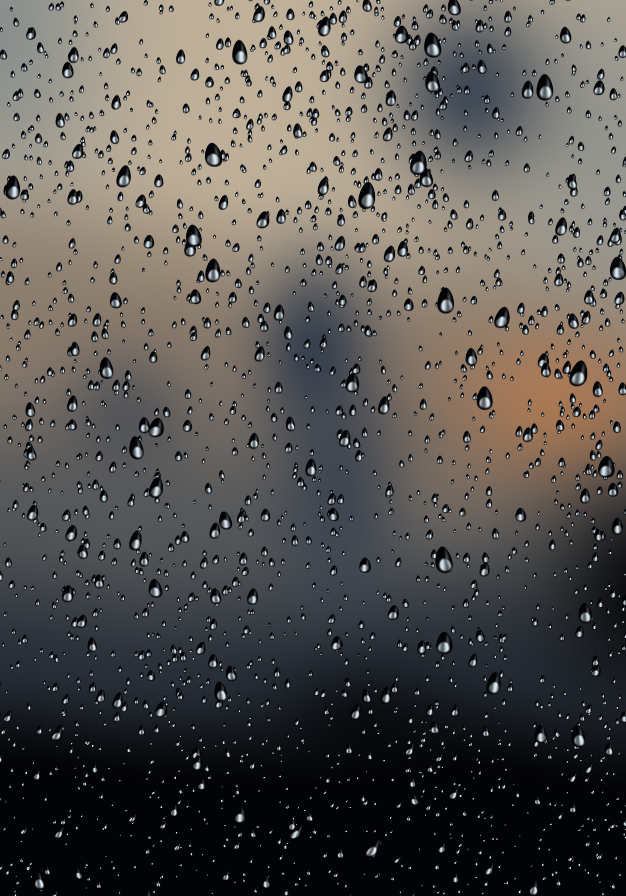
A WebGL 2 fragment shader for this texture:

```glsl
#version 300 es
precision highp float;
// Rain drops on a window pane in front of a blurred city at dusk.

uniform vec2 u_resolution;
out vec4 fragColor;

const vec3 BLACK = vec3(0.008, 0.01, 0.02);
const vec3 SLATE = vec3(0.15, 0.18, 0.215);
const vec3 GREY = vec3(0.33, 0.34, 0.35);
const vec3 BROWN = vec3(0.54, 0.48, 0.42);
const vec3 TAN = vec3(0.75, 0.69, 0.60);
const vec3 NAVY = vec3(0.17, 0.22, 0.29);
const vec3 ORANGE = vec3(0.70, 0.48, 0.32);
const vec3 MIST = vec3(0.52, 0.55, 0.55);
const vec3 GLINT = vec3(0.84, 0.90, 0.93);

float hash(vec2 p) {
    return fract(sin(dot(p, vec2(127.1, 311.7))) * 43758.5453);
}

float noise(vec2 p) {
    vec2 i = floor(p), f = fract(p);
    f = f * f * (3.0 - 2.0 * f);
    float low = mix(hash(i), hash(i + vec2(1, 0)), f.x);
    float high = mix(hash(i + vec2(0, 1)), hash(i + vec2(1, 1)), f.x);
    return mix(low, high, f.y);
}

// Soft round patch, 1 at its centre
float glow(vec2 uv, vec2 centre, vec2 size) {
    vec2 q = (uv - centre) / size;
    return exp(-dot(q, q));
}

// Out-of-focus scenery: vertical ramp, then soft patches
vec3 scenery(vec2 uv) {
    float y = uv.y + 0.06 * (noise(uv * vec2(4.0, 3.0)) - 0.5);
    vec3 c = mix(BLACK, SLATE, smoothstep(0.11, 0.25, y));
    c = mix(c, GREY, smoothstep(0.23, 0.42, y));
    c = mix(c, BROWN, smoothstep(0.40, 0.62, y));
    c = mix(c, TAN, smoothstep(0.60, 0.82, y));

    c = mix(c, MIST, 0.9 * glow(uv, vec2(0.0, 0.97), vec2(0.17, 0.20)));
    c = mix(c, MIST, 0.7 * glow(uv, vec2(1.0, 0.82), vec2(0.22, 0.22)));
    c = mix(c, BROWN, 0.6 * glow(uv, vec2(0.0, 0.68), vec2(0.25, 0.10)));
    c = mix(c, BROWN, 0.5 * glow(uv, vec2(0.72, 0.46), vec2(0.18, 0.07)));
    c = mix(c, ORANGE, 0.85 * glow(uv, vec2(0.89, 0.55), vec2(0.17, 0.09)));
    c = mix(c, NAVY, 0.85 * glow(uv, vec2(0.75, 0.90), vec2(0.13, 0.10)));
    c = mix(c, NAVY, 0.85 * glow(uv, vec2(0.50, 0.61), vec2(0.09, 0.10)));
    c = mix(c, NAVY, 0.65 * glow(uv, vec2(0.54, 0.46), vec2(0.10, 0.14)));
    c = mix(c, NAVY, 0.45 * glow(uv, vec2(0.20, 0.54), vec2(0.10, 0.07)));
    c = mix(c, BLACK, 0.90 * glow(uv, vec2(1.04, 0.34), vec2(0.16, 0.12)));
    c = mix(c, BLACK, 0.70 * glow(uv, vec2(0.58, 0.19), vec2(0.14, 0.07)));
    return c;
}

// One drop: dark upper body, bright refraction near the bottom
vec3 addDrop(vec3 c, vec2 offset, float radius, float tilt, float seed, float pixel) {
    vec2 q = offset / radius;
    q.x += tilt * q.y;
    q.y /= 1.3 + 0.4 * seed;
    q.x *= 1.0 + 0.28 * q.y;
    float soft = pixel / radius;
    float body = 1.0 - smoothstep(-0.6 * soft, 0.6 * soft, length(q) - 1.0);

    float blur = 0.22 + 0.4 * soft;
    vec2 lens = (q - vec2(0.3 * (seed - 0.5), -0.38)) / vec2(0.66, 0.48);
    float bright = 1.0 - smoothstep(-blur, blur, length(lens) - 0.95);
    bright *= 0.7 + 0.3 * sin(q.x * 6.0 + seed * 20.0);
    vec2 side = (q - vec2(0.45, 0.2)) / vec2(0.22, 0.5);
    float sheen = 0.3 * exp(-dot(side, side));

    vec3 water = mix(BLACK, GLINT, clamp(bright + sheen, 0.0, 1.0));
    return mix(c, water, body);
}

// Scatter drops over a jittered grid
vec3 addLayer(vec3 c, vec2 p, float cell, float salt, float pixel) {
    vec2 base = floor(p / cell);
    for (int j = -1; j <= 1; j++) {
        for (int i = -1; i <= 1; i++) {
            vec2 id = base + vec2(i, j);
            vec2 key = id + salt * 37.0;
            float seed = hash(key + 5.3);
            vec2 jitter = vec2(hash(key), hash(key + 17.7));
            vec2 centre = (id + jitter) * cell;
            float low = 1.0 - smoothstep(0.10, 0.28, centre.y);
            float share = 0.25 + 0.6 * noise(centre * vec2(22.0, 7.0)) + 0.1 * low;
            if (hash(key + 41.9) > share) continue;

            float size = hash(key + 71.1);
            float radius = cell * mix(0.085, 0.165, size * size) * (1.0 - 0.25 * low);
            float tilt = (hash(key + 93.4) - 0.6) * mix(0.35, 0.9, low);
            c = addDrop(c, p - centre, radius, tilt, seed, pixel);
        }
    }
    return c;
}

void main() {
    vec2 uv = gl_FragCoord.xy / u_resolution;
    vec2 p = gl_FragCoord.xy / u_resolution.y;
    float pixel = 1.0 / u_resolution.y;

    vec3 colour = scenery(uv);
    // Fine spray first, large drops on top
    float cell = 0.017;
    for (int layer = 0; layer < 4; layer++) {
        colour = addLayer(colour, p, cell, float(layer) + 1.0, pixel);
        cell *= 1.5;
    }
    fragColor = vec4(colour, 1.0);
}
```
